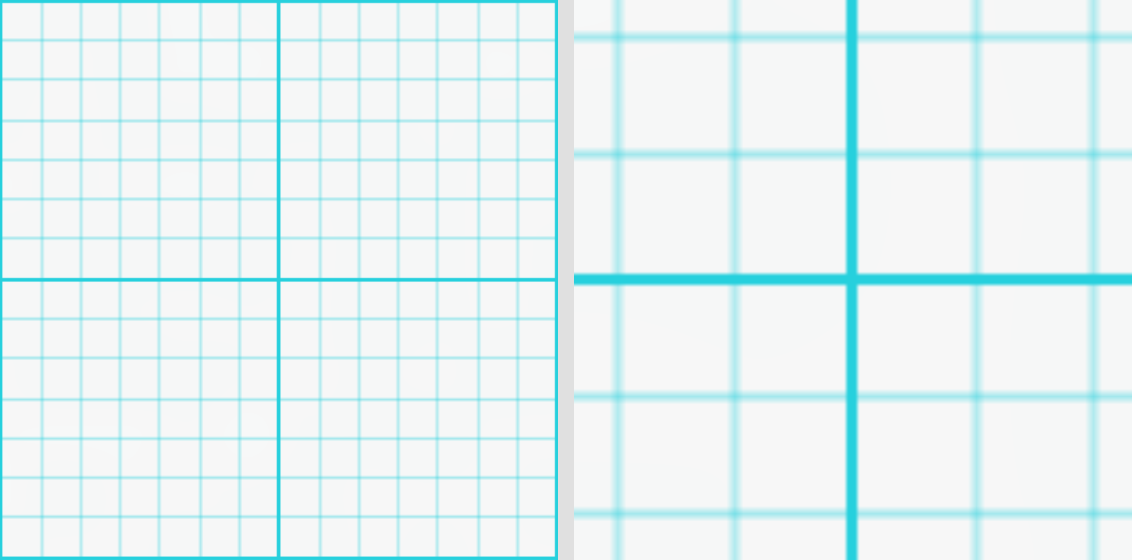
Left, the full canvas; right, a detail of the centre.
Reproduce this pattern procedurally as a WebGL 1 fragment shader.

```glsl
precision highp float;
// Draws cyan graph paper: 14 by 14 cells with bold borders and centre axes.

uniform vec2 u_resolution;

const float CELLS = 14.0;
const float HALF_CELLS = 7.0;
const float HALF_STEPS = 107.0; // fine steps in half a sheet

const vec3 PAPER = vec3(0.966, 0.969, 0.969);
const vec3 INK = vec3(0.15, 0.815, 0.865);

float hash(vec2 p) {
  vec3 q = fract(vec3(p.xyx) * 0.1031);
  q += dot(q, q.yzx + 33.33);
  return fract((q.x + q.y) * q.z);
}

float valueNoise(vec2 p) {
  vec2 cell = floor(p);
  vec2 f = fract(p);
  f = f * f * (3.0 - 2.0 * f);
  float low = mix(hash(cell), hash(cell + vec2(1.0, 0.0)), f.x);
  float high = mix(hash(cell + vec2(0.0, 1.0)), hash(cell + vec2(1.0, 1.0)), f.x);
  return mix(low, high, f.y);
}

// Rules snap to whole fine steps, so cells are 15 or 16 steps wide.
float rulePosition(float index, float origin, float stepSize) {
  return origin + stepSize * floor(index * HALF_STEPS / HALF_CELLS + 0.8);
}

// Soft, pale line with a tent-shaped profile.
float fineRule(float dist, float halfWidth, float strength) {
  return strength * max(0.0, 1.0 - dist / halfWidth);
}

// Solid line with a feathered edge.
float boldRule(float dist, float pixel) {
  return 1.0 - smoothstep(0.0016, max(0.0050, 0.0016 + pixel), dist);
}

// Ink coverage of all parallel rules along one axis.
float rules(float coord, float origin, float stepSize, float halfWidth,
            float strength, float pixel) {
  float ink = 0.0;
  for (float i = 0.0; i <= CELLS; i += 1.0) {
    float dist = abs(coord - rulePosition(i, origin, stepSize));
    bool isBold = mod(i, HALF_CELLS) < 0.5;
    float line = isBold ? boldRule(dist, pixel)
                        : fineRule(dist, max(halfWidth, pixel), strength);
    ink = max(ink, line);
  }
  return ink;
}

void main() {
  vec2 uv = gl_FragCoord.xy / u_resolution;
  vec2 pixel = 1.0 / u_resolution;

  // Upright rules are slightly wider and paler than level ones.
  float upright = rules(uv.x, 0.0009, 0.004658, 0.0051, 0.34, pixel.x);
  float level = rules(uv.y, 0.0028, 0.00465, 0.0046, 0.40, pixel.y);
  float ink = 1.0 - (1.0 - upright) * (1.0 - level);

  // Barely visible mottling of the paper.
  vec3 paper = PAPER + 0.004 * (valueNoise(uv * 9.0) - 0.5);
  gl_FragColor = vec4(mix(paper, INK, ink), 1.0);
}
```
